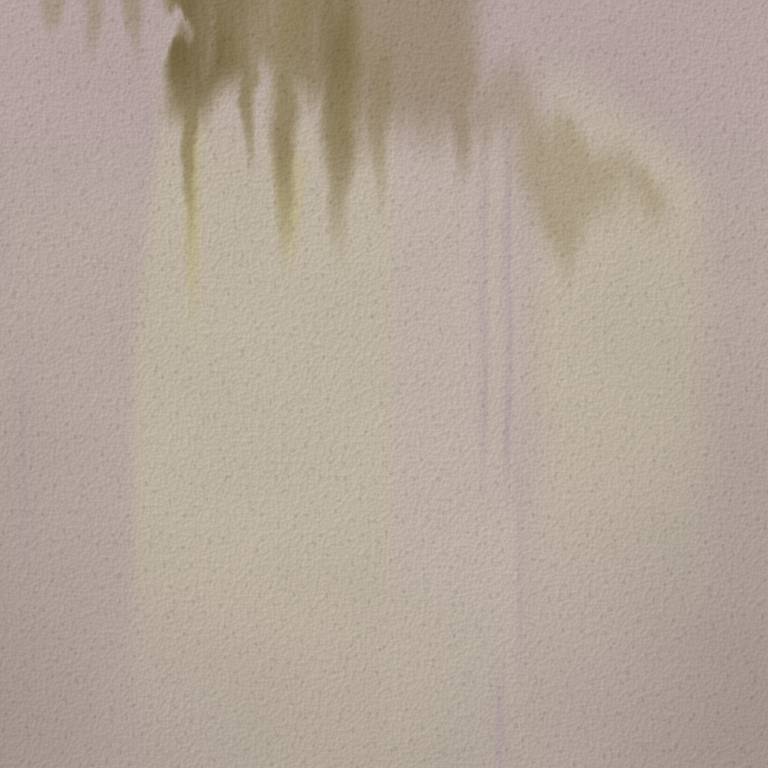
Reproduce this texture procedurally as a WebGL 1 fragment shader.

```glsl
precision highp float;
uniform vec2 u_resolution;

vec2 hash2(vec2 cell) {
  vec3 q = fract(cell.xyx * vec3(0.1031, 0.1030, 0.0973));
  q += dot(q, q.yzx + 33.33);
  return fract((q.xx + q.yz) * q.zy);
}

// Distance to the nearest scattered point, in cell units.
float cellular(vec2 p) {
  vec2 cell = floor(p), local = fract(p);
  float nearest = 4.0;
  for (int j = -1; j <= 1; j++) {
    for (int i = -1; i <= 1; i++) {
      vec2 offset = vec2(float(i), float(j));
      vec2 delta = offset + hash2(cell + offset) - local;
      nearest = min(nearest, dot(delta, delta));
    }
  }
  return sqrt(nearest);
}

float waves(vec2 p) {
  float sum = 0.0, gain = 0.5;
  for (int i = 0; i < 4; i++) {
    sum += gain * sin(p.x + 1.7 * sin(p.y + float(i)));
    p = mat2(0.8, 0.6, -0.6, 0.8) * p * 1.9 + 2.3;
    gain *= 0.55;
  }
  return sum;
}

float plasterHeight(vec2 p) {
  return 0.45 * cellular(p * 118.0) + 0.55 * cellular(p.yx * 205.0 + 7.0);
}

// Soft interval from a to b.
float band(float x, float a, float b, float blur) {
  return smoothstep(a - blur, a + blur, x) * (1.0 - smoothstep(b - blur, b + blur, x));
}

float box(vec2 p, vec2 low, vec2 high, vec2 blur) {
  return band(p.x, low.x, high.x, blur.x) * band(p.y, low.y, high.y, blur.y);
}

float bump(float x, float centre, float width) {
  return exp(-pow(abs(x - centre) / width, 2.0));
}

// Tapered run: full width at the top, a faded point at the tip.
float drip(vec2 p, float centre, float top, float tip, float width) {
  float t = (p.y - top) / (tip - top);
  float halfWidth = width * pow(clamp(1.0 - t, 0.0, 1.0), 0.75);
  float side = 1.0 - smoothstep(halfWidth * 0.3, halfWidth + 0.004, abs(p.x - centre));
  return side * smoothstep(-0.15, 0.15, t) * (1.0 - smoothstep(0.45, 1.0, t));
}

float streak(vec2 p, float x, float top, float end, float width) {
  return bump(p.x, x, width) * band(p.y, top, end, 0.08);
}

vec3 wallColour(vec2 p) {
  vec3 cream = vec3(0.742, 0.702, 0.63);
  vec3 colour = mix(vec3(0.7, 0.635, 0.628), vec3(0.715, 0.66, 0.628), smoothstep(0.08, 0.4, p.y));
  colour = mix(colour, vec3(0.737, 0.687, 0.65), 0.9 * box(p, vec2(0.5, 0.16), vec2(0.68, 0.95), vec2(0.015, 0.1)));
  colour = mix(colour, cream, 0.55 * box(p, vec2(0.25, 0.75), vec2(0.65, 1.2), vec2(0.16, 0.12)));
  float leftEdge = 0.205 - 0.03 * smoothstep(0.15, 0.5, p.y);
  colour = mix(colour, cream, 0.9 * box(p, vec2(leftEdge, 0.12), vec2(0.51, 0.82), vec2(0.014, 0.17)));
  float shoulder = smoothstep(-0.04, 0.05, p.y - 0.07 - 0.85 * max(p.x - 0.74, 0.0));
  colour = mix(colour, cream, 0.8 * shoulder * box(p, vec2(0.7, 0.06), vec2(0.915, 0.72), vec2(0.035, 0.22)));
  float border = smoothstep(0.22, 0.52, abs(p.x - 0.48));
  float shade = 0.075 * border * smoothstep(0.15, 0.85, p.y) + 0.05 * smoothstep(0.65, 1.05, p.y);
  return colour * (1.0 - shade);
}

vec3 addStreaks(vec3 colour, vec2 p) {
  p.x += 0.002 * waves(vec2(p.y * 25.0, p.x * 9.0));
  float amount = streak(p, 0.629, 0.22, 0.58, 0.006) + streak(p, 0.661, 0.18, 0.62, 0.007);
  amount += 0.7 * streak(p, 0.677, 0.6, 0.88, 0.006) + streak(p, 0.651, 0.88, 1.2, 0.01);
  amount += 0.8 * streak(p, 0.029, 0.45, 0.7, 0.008) + 0.6 * streak(p, 0.005, 0.25, 0.4, 0.012);
  amount *= 0.7 + 0.5 * waves(vec2(p.x * 420.0, p.y * 12.0));
  return mix(colour, vec3(0.66, 0.59, 0.61), clamp(0.6 * amount, 0.0, 0.7));
}

vec3 addStains(vec3 colour, vec2 p) {
  float grain = waves(vec2(p.x * 85.0, p.y * 12.0));
  vec2 q = p + vec2(0.005 * waves(p.yx * 45.0), 0.022 * grain);

  // Tan wash and the sloping wing on the right.
  float wash = band(q.x, 0.44, 0.62, 0.03) * (1.0 - smoothstep(0.11, 0.23, q.y));
  wash = max(wash, 0.6 * box(q, vec2(0.58, 0.09), vec2(0.69, 0.17), vec2(0.03, 0.035)));
  wash = max(wash, drip(q, 0.6, 0.06, 0.29, 0.032));
  colour = mix(colour, vec3(0.59, 0.525, 0.435), 0.8 * wash);
  float slope = q.y - 0.1 - 0.58 * (q.x - 0.62);
  float base = 0.27 + 0.09 * bump(q.x, 0.735, 0.04) + 0.05 * bump(q.x, 0.85, 0.025);
  float wing = smoothstep(-0.035, 0.03, slope) * (1.0 - smoothstep(base - 0.07, base + 0.025, q.y));
  wing *= band(q.x, 0.675, 0.875, 0.022);
  colour = mix(colour, vec3(0.645, 0.59, 0.485), 0.75 * wing);

  // Yellow halos beneath the olive runs.
  float halo = max(drip(p, 0.25, 0.15, 0.48, 0.018), drip(p, 0.376, 0.2, 0.38, 0.03));
  colour = mix(colour, vec3(0.72, 0.68, 0.5), 0.6 * halo);

  // Olive mass with a slanted left side, hanging runs and corner marks.
  float leftSide = 0.215 + 0.035 * bump(q.y, 0.045, 0.025);
  float lower = 0.12 + 0.035 * bump(q.x, 0.235, 0.04) - 0.04 * bump(q.x, 0.34, 0.02);
  float olive = band(q.x, leftSide, 0.47, 0.014) * (1.0 - smoothstep(lower - 0.04, lower + 0.035, q.y));
  olive = max(olive, drip(q, 0.247, 0.05, 0.36, 0.015));
  olive = max(olive, drip(q, 0.323, 0.04, 0.24, 0.018));
  olive = max(olive, drip(q, 0.37, 0.06, 0.36, 0.028));
  olive = max(olive, drip(q, 0.442, 0.05, 0.36, 0.042));
  olive = max(olive, 0.6 * drip(q, 0.495, 0.05, 0.3, 0.025));
  for (int i = 0; i < 3; i++) {
    float k = float(i);
    olive = max(olive, 0.5 * drip(q, 0.07 + 0.052 * k, -0.04, 0.07 + 0.01 * k, 0.022));
  }
  colour = mix(colour, vec3(0.55, 0.495, 0.36), (0.8 + 0.15 * grain) * olive);
  float core = bump(q.x, 0.255, 0.06) * (1.0 - smoothstep(0.09, 0.2, q.y));
  core += 0.55 * bump(q.x, 0.43, 0.035) * (1.0 - smoothstep(0.06, 0.28, q.y));
  return mix(colour, vec3(0.43, 0.37, 0.24), olive * core * (0.65 + 0.35 * grain));
}

void main() {
  vec2 p = gl_FragCoord.xy / u_resolution;
  p.y = 1.0 - p.y;
  vec3 colour = addStains(addStreaks(wallColour(p), p), p);

  // Relief lit from the upper left, with sparse shallow pits.
  float relief = plasterHeight(p + 0.001) - plasterHeight(p - 0.001);
  float pits = 1.0 - smoothstep(0.08, 0.17, cellular(p * vec2(54.0, 44.0) + 0.08 * waves(p * 150.0)));
  colour *= 1.0 + 0.13 * relief - 0.055 * pits + 0.008 * waves(p * 19.0);
  gl_FragColor = vec4(clamp(colour, 0.0, 1.0), 1.0);
}
```
